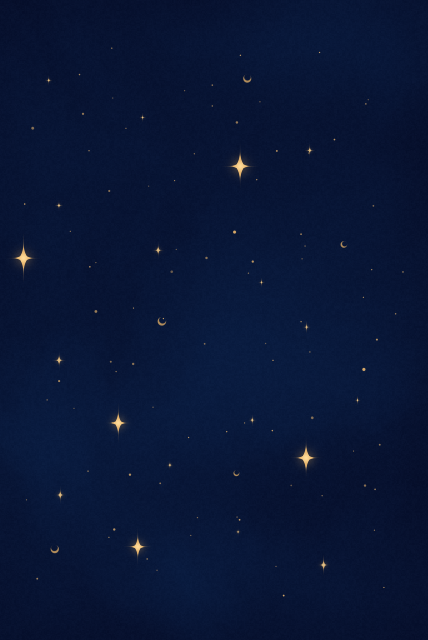
Give the GLSL for this texture, as a Shadertoy shader.

```glsl
#define NIGHT_DARK vec3(0.024, 0.056, 0.165)
#define NIGHT_LIGHT vec3(0.042, 0.130, 0.285)
#define GOLD vec3(0.90, 0.70, 0.42)
#define PALE_GOLD vec3(1.0, 0.86, 0.60)
#define BIG_STARS 5
#define SMALL_STARS 14
#define MOONS 5
#define DOTS 88
#define BIG_ARM 0.038
#define MOON_RADIUS 0.0068
#define GRAIN 0.016

float hash(vec2 p) {
    p = fract(p * vec2(0.1031, 0.1130));
    p += dot(p, p.yx + 33.33);
    return fract((p.x + p.y) * p.x * 91.7);
}

// Layered sines, each octave turned and bent by the one before
float layeredSines(vec2 p) {
    float sum = 0.0, amp = 0.5;
    for (int i = 0; i < 6; i++) {
        p = mat2(0.8, 0.6, -0.6, 0.8) * p * 1.85 + 0.8 * sin(p.yx * 1.3) + 1.7;
        sum += amp * sin(p.x) * cos(p.y);
        amp *= 0.58;
    }
    return sum;
}

float haze(vec2 p, vec2 center, vec2 size) {
    vec2 q = (p - center) / size;
    return exp(-dot(q, q));
}

float disc(vec2 p, float radius, float px) {
    return 1.0 - smoothstep(-0.7 * px, 0.7 * px, length(p) - radius);
}

// One tapering ray through the center, along the y axis
float ray(vec2 p, float len, float core, float px) {
    float taper = max(1.0 - abs(p.y) / len, 0.0);
    float width = core * pow(taper, 4.5);
    float fade = min(1.0, width / px + 0.65 * taper);
    return fade * (1.0 - smoothstep(width - 0.6 * px, width + 0.7 * px, abs(p.x)));
}

float star(vec2 p, float arm, float px) {
    float core = arm * 0.19;
    return max(ray(p, arm, core, px), ray(p.yx, arm * 0.72, core, px));
}

float crescent(vec2 p, float radius, float angle, float px) {
    vec2 opening = vec2(cos(angle), sin(angle));
    float bite = disc(p - opening * radius * 0.36, radius * 0.83, px);
    return disc(p, radius, px) * (1.0 - bite);
}

vec3 nightSky(vec2 p, float aspect) {
    vec2 drift = vec2(layeredSines(p * 4.0), layeredSines(p * 4.0 + 9.0));
    vec2 q = p + 0.07 * drift;
    vec2 tilted = mat2(0.8, -0.6, 0.6, 0.8) * (q - vec2(0.40, 0.45));
    float light = 0.22;
    light += 0.48 * haze(tilted, vec2(0.0), vec2(0.27, 0.16));
    light += 0.42 * haze(q, vec2(0.03, 0.29), vec2(0.13, 0.17));
    light += 0.36 * haze(q, vec2(0.30, 0.09), vec2(0.17, 0.09));
    light += 0.28 * haze(q, vec2(0.50, 0.95), vec2(0.20, 0.12));
    light += 0.20 * haze(q, vec2(0.02, 0.68), vec2(0.12, 0.22));
    light += 0.15 * layeredSines(p * 5.0 + drift * 0.6);

    // Darker borders
    vec2 edge = min(p, vec2(aspect, 1.0) - p);
    light -= 0.10 * (1.0 - smoothstep(0.0, 0.08, min(edge.x, edge.y)));
    vec3 color = mix(NIGHT_DARK, NIGHT_LIGHT, clamp(light, 0.0, 1.1));

    // Paper grain
    float grain = hash(floor(p * 512.0)) + 0.6 * hash(floor(p * 230.0) + 57.0) - 0.8;
    return color + GRAIN * grain * vec3(0.6, 0.8, 1.0);
}

void mainImage(out vec4 fragColor, in vec2 fragCoord) {
    float px = 1.0 / iResolution.y;
    float aspect = iResolution.x * px;
    vec2 p = fragCoord * px;
    vec3 color = nightSky(p, aspect);

    // Ornaments spread evenly by a low-discrepancy sequence, then jittered
    int moonStart = BIG_STARS + SMALL_STARS;
    int dotStart = moonStart + MOONS;
    for (int i = 0; i < dotStart + DOTS; i++) {
        float id = float(i) + 1.0;
        float size = hash(vec2(id * 7.3, 21.0));
        float tone = hash(vec2(id * 3.7, 83.0));
        vec2 jitter = vec2(hash(vec2(id * 5.1, 4.0)), hash(vec2(id * 9.7, 61.0))) - 0.5;
        vec2 spot = fract(0.5 + id * vec2(0.75488, 0.56984));
        spot = (0.07 + 0.86 * spot + 0.10 * jitter) * vec2(aspect, 1.0);
        vec2 q = p - spot;

        if (i < moonStart) {
            bool big = i < BIG_STARS;
            float arm = big ? BIG_ARM * mix(0.8, 1.08, size) : mix(0.007, 0.017, size * size);
            float r = length(q) / arm;
            float glow = (big ? 0.34 : 0.22) * exp(-r * r * 9.0);
            color = mix(color, GOLD * 0.75, glow);
            vec3 gold = mix(PALE_GOLD, GOLD, smoothstep(0.0, 0.3, r));
            color = mix(color, gold, star(q, arm, px) * (big ? 1.0 : 0.85));
        } else if (i < dotStart) {
            float radius = MOON_RADIUS * mix(0.55, 1.0, size);
            float angle = mix(0.6, 2.2, tone);
            color = mix(color, GOLD * 0.9, 0.85 * crescent(q, radius, angle, px));
        } else {
            float radius = mix(0.0008, 0.0025, size * size * size);
            color = mix(color, GOLD, mix(0.45, 0.95, tone) * disc(q, radius, px));
        }
    }
    fragColor = vec4(color, 1.0);
}
```
